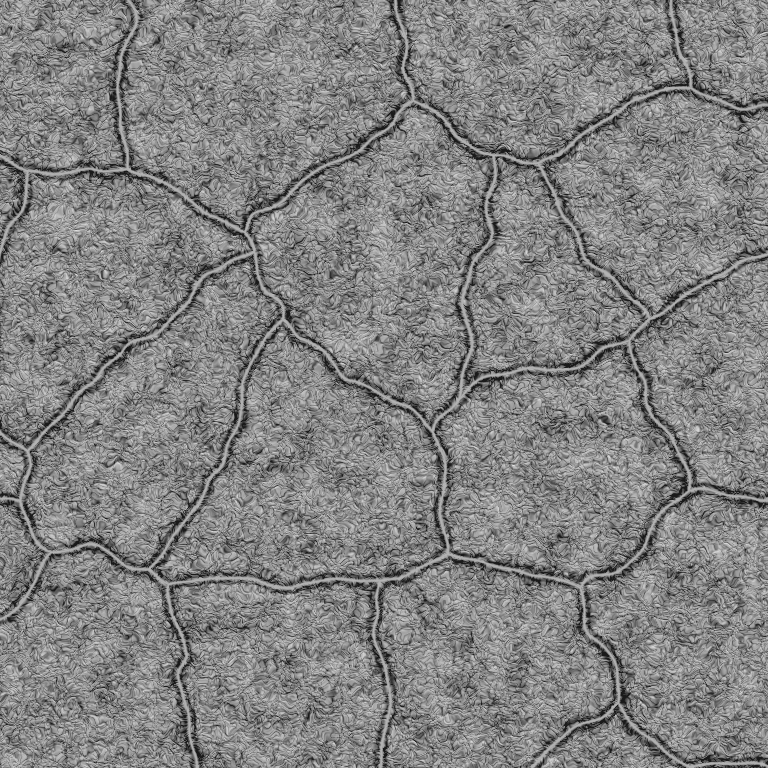
A WebGL 1 fragment shader for this texture:

```glsl
precision highp float;
// Grey wrinkled hide, crossed by a net of pale winding veins with dark banks.
uniform vec2 u_resolution;

const float CELLS = 3.6;            // vein cells across the canvas
const float JITTER = 0.95;          // irregularity of the cells
const float CORE_WIDTH = 0.0034;    // half width of the pale vein
const float CORE_TONE = 0.70;
const float BANK_OFFSET = 0.0054;   // distance of the dark banks
const float BANK_WIDTH = 0.0030;
const float BANK_DEPTH = 0.29;
const float FRINGE_WIDTH = 0.012;   // rough zone beside the veins
const float BASE_TONE = 0.635;
const float WRINKLE_FREQ = 54.0;    // coarsest wrinkles per canvas
const float WRINKLE_DEPTH = 0.115;
const float WRINKLE_EDGE = 0.17;
const float EMBOSS = 0.5;
const float GRAIN = 0.17;
const float MOTTLE = 0.08;
const vec2 STRETCH = vec2(0.88, 1.12);      // wrinkles lean horizontal
const vec2 LIGHT = vec2(0.0006, 0.0018);    // emboss step

vec2 hash2(vec2 p) {
  vec3 q = fract(p.xyx * vec3(0.1031, 0.1030, 0.0973));
  q += dot(q, q.yzx + 33.33);
  return fract((q.xx + q.yz) * q.zy);
}

float cornerSlope(vec2 cell, vec2 offset) {
  float angle = 6.2832 * hash2(cell).x;
  return dot(vec2(cos(angle), sin(angle)), offset);
}

// Gradient noise, centred on zero
float noise(vec2 p) {
  vec2 i = floor(p);
  vec2 f = p - i;
  vec2 u = f * f * f * (f * (f * 6.0 - 15.0) + 10.0);
  vec2 e = vec2(1.0, 0.0);
  float low = mix(cornerSlope(i, f), cornerSlope(i + e, f - e), u.x);
  float high = mix(cornerSlope(i + e.yx, f - e.yx),
                   cornerSlope(i + e.xx, f - e.xx), u.x);
  return mix(low, high, u.y);
}

vec2 noise2(vec2 p) {
  return vec2(noise(p), noise(p + vec2(37.3, 71.9)));
}

vec2 seedPoint(vec2 cell) {
  return 0.5 + JITTER * (hash2(cell + 52.0) - 0.5);
}

// Nearest border between cells: distance in canvas units, then its normal
vec3 cellBorder(vec2 p) {
  vec2 x = p * CELLS;
  vec2 i = floor(x);
  vec2 f = x - i;
  vec2 nearCell = vec2(0.0);
  vec2 nearSeed = vec2(0.0);
  float best = 9.0;
  for (int a = -1; a <= 1; a++) {
    for (int b = -1; b <= 1; b++) {
      vec2 cell = vec2(float(a), float(b));
      vec2 r = cell + seedPoint(i + cell) - f;
      if (dot(r, r) < best) {
        best = dot(r, r);
        nearCell = cell;
        nearSeed = r;
      }
    }
  }
  vec3 border = vec3(9.0, 1.0, 0.0);
  for (int a = -2; a <= 2; a++) {
    for (int b = -2; b <= 2; b++) {
      vec2 cell = nearCell + vec2(float(a), float(b));
      vec2 r = cell + seedPoint(i + cell) - f;
      vec2 across = r - nearSeed;
      if (dot(across, across) > 0.00001) {
        vec2 normal = normalize(across);
        float reach = dot(0.5 * (r + nearSeed), normal);
        if (reach < border.x) border = vec3(reach, normal);
      }
    }
  }
  return vec3(border.x / CELLS, border.yz);
}

vec2 winding(vec2 p) {
  return p + 0.045 * noise2(p * 7.0 + 3.0) + 0.017 * noise2(p * 19.0);
}

// Distance to the veins, corrected for the stretch of the winding
float veinDistance(vec2 p) {
  vec2 e = vec2(0.001, 0.0);
  vec2 w = winding(p);
  vec3 border = cellBorder(w);
  vec2 slope = vec2(dot(winding(p + e) - w, border.yz),
                    dot(winding(p + e.yx) - w, border.yz)) / e.x;
  return border.x / max(length(slope), 0.3);
}

// Creased height: thin dark folds on three scales
float wrinkles(vec2 p) {
  vec2 q = p * STRETCH * WRINKLE_FREQ;
  float depth = 0.0;
  for (int k = 0; k < 3; k++) {
    depth += 1.0 - smoothstep(0.0, WRINKLE_EDGE, abs(noise(q)));
    q = mat2(1.78, 0.36, -0.36, 1.78) * q + 13.7;
  }
  return -WRINKLE_DEPTH * depth;
}

void main() {
  vec2 p = gl_FragCoord.xy / min(u_resolution.x, u_resolution.y);
  float d = veinDistance(p);
  float fringe = exp(-pow(d / FRINGE_WIDTH, 2.0));

  // Wrinkled, embossed ground with curled folds
  vec2 q = p + 0.010 * noise2(p * 40.0 + 5.0) + 0.004 * noise2(p * 95.0);
  float patches = noise(p * 19.0 + 41.0) + 0.8 * noise(p * 41.0);
  float height = wrinkles(q);
  float slope = wrinkles(q + LIGHT) - height;
  float strength = 1.0 - 0.5 * patches + 0.5 * fringe;
  float tone = BASE_TONE + height * strength - EMBOSS * slope;
  tone += MOTTLE * patches + GRAIN * noise(q * vec2(185.0, 240.0));

  // Sparse dark threads
  float thread = 1.0 - smoothstep(0.0, 0.08, abs(noise(q * 27.0 + 9.0)));
  tone -= 0.15 * thread * smoothstep(-0.1, 0.25, noise(p * 21.0 + 60.0));

  // Ragged dark banks and narrow pale core
  float ragged = d + 0.005 * noise(q * 85.0);
  tone -= BANK_DEPTH * exp(-pow((ragged - BANK_OFFSET) / BANK_WIDTH, 2.0));
  float core = 1.0 - smoothstep(0.0, CORE_WIDTH, d);
  tone = mix(tone, CORE_TONE, core);
  gl_FragColor = vec4(vec3(clamp(tone, 0.10, 0.90)), 1.0);
}
```
